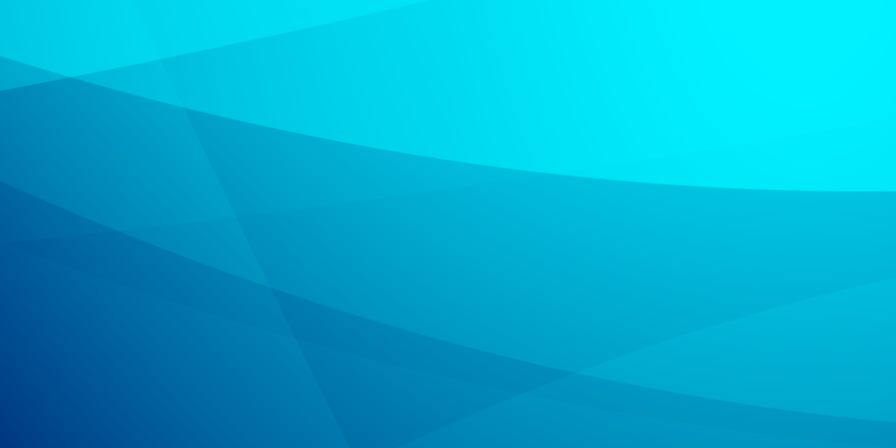
A Shadertoy shader for this background:

```glsl
// Overlapping translucent curved sheets on a blue to cyan gradient.

// Edge curves: height = x + y * X + z * X * X, in canvas heights
const vec3 BRIGHT_EDGE = vec3(0.875, -0.3135, 0.0813);
const vec3 SHADE_EDGE  = vec3(0.596, -0.448, 0.0892);
const vec3 BAND_EDGE   = vec3(0.461, -0.378, 0.0740);
const vec3 CORNER_EDGE = vec3(0.797, 0.190, 0.0215);
const vec3 MIDDLE_EDGE = vec3(0.456, 0.1036, 0.0184);
const vec3 RISING_EDGE = vec3(-0.4962, 0.6576, -0.1097);
// Steep edge: the same form, with X as a function of depth from the top
const vec3 STEEP_EDGE  = vec3(0.297, 0.465, 0.0192);

// Base gradient and light added by each sheet
const vec3 BASE_ACROSS = vec3(0.224, 0.415, -0.115);
const float BASE_UP = 0.30;
const float BRIGHT_LIGHT = 0.12;
const float SHADE_LIGHT = -0.06;
const float BAND_LIGHT = 0.015;
const float CORNER_LIGHT = 0.12;
const float MIDDLE_LIGHT = 0.02;
const float RISING_LIGHT = 0.03;
const float STEEP_LIGHT = 0.035;

// Soft highlight at the upper right
const vec2 GLOW_CENTER = vec2(1.80, 0.87);
const float GLOW_RADIUS = 0.45;
const float GLOW_LIGHT = 0.025;

// Colour ramp from no light to full light
const vec3 DEEP_BLUE = vec3(0.0, 0.0, 0.36);
const vec3 LIGHT_CYAN = vec3(0.0, 1.0, 1.04);

float quadratic(vec3 k, float t) {
    return k.x + t * (k.y + t * k.z);
}

// Coverage of the side where p.y exceeds the curve, about one pixel soft
float above(vec2 p, vec3 k) {
    float slope = k.y + 2.0 * k.z * p.x;
    float dist = (p.y - quadratic(k, p.x)) / sqrt(1.0 + slope * slope);
    float pixel = 1.0 / iResolution.y;
    return smoothstep(-pixel, pixel, dist);
}

void mainImage(out vec4 fragColor, in vec2 fragCoord) {
    vec2 p = fragCoord / iResolution.xy * vec2(2.0, 1.0);
    float light = quadratic(BASE_ACROSS, p.x) + BASE_UP * p.y;

    // Bright upper sheet, strongest at its lower edge and far left
    float bright = above(p, BRIGHT_EDGE);
    light += bright * (BRIGHT_LIGHT - 0.25 * (p.y - 0.6)
                       + 0.08 * max(0.0, 1.0 - p.x));

    // Dark lower sheet and the lighter sheet beneath its band
    light += SHADE_LIGHT * (1.0 - above(p, SHADE_EDGE));
    light += BAND_LIGHT * (1.0 - above(p, BAND_EDGE));

    // Sheets that fade towards the right
    light += CORNER_LIGHT * (1.0 - 0.75 * p.x) * above(p, CORNER_EDGE);
    light += MIDDLE_LIGHT * (1.0 - 0.3 * p.x) * above(p, MIDDLE_EDGE);

    // Lower right sheet and the steep left sheet
    light += RISING_LIGHT * (1.0 - above(p, RISING_EDGE));
    float left = 1.0 - above(vec2(1.0 - p.y, p.x), STEEP_EDGE);
    light += STEEP_LIGHT * left * (1.0 - 0.5 * bright);

    // Highlight
    vec2 toGlow = (p - GLOW_CENTER) / GLOW_RADIUS;
    light += GLOW_LIGHT * bright * exp(-dot(toGlow, toGlow));

    vec3 color = mix(DEEP_BLUE, LIGHT_CYAN, light);
    fragColor = vec4(clamp(color, 0.0, 1.0), 1.0);
}
```
